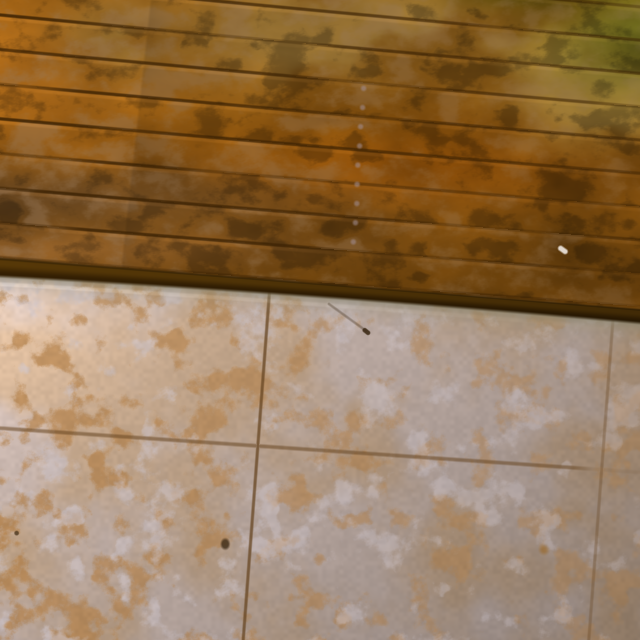
Reproduce this texture procedurally as a Shadertoy shader.

```glsl
// Grooved, stained wooden boards above a floor of pale mottled stone tiles.
// Tilted line masks place the grooves, the dark step and the tile joints;
// layered value noise gives the stains, flecks and broad tints.

float hash(vec2 p) {
    return fract(sin(dot(p, vec2(127.1, 311.7))) * 43758.5453);
}

float noise(vec2 p) {
    vec2 i = floor(p), f = fract(p);
    f = f * f * (3.0 - 2.0 * f);
    return mix(mix(hash(i), hash(i + vec2(1, 0)), f.x),
               mix(hash(i + vec2(0, 1)), hash(i + vec2(1, 1)), f.x), f.y);
}

float fbm(vec2 p) {
    float sum = 0.0, amp = 0.5;
    for (int i = 0; i < 5; i++) {
        sum += amp * noise(p);
        p = mat2(1.6, 1.2, -1.2, 1.6) * p + 7.3;
        amp *= 0.5;
    }
    return sum;
}

float line(float d, float width, float soft) {
    return 1.0 - smoothstep(width, width + soft, abs(d));
}

float blob(vec2 p, vec2 center, vec2 size) {
    vec2 q = (p - center) / size;
    return exp(-dot(q, q));
}

float segment(vec2 p, vec2 a, vec2 b) {
    vec2 ab = b - a;
    return length(p - a - ab * clamp(dot(p - a, ab) / dot(ab, ab), 0.0, 1.0));
}

vec3 boards(vec2 p, float soft) {
    const float spacing = 0.0541;
    float slope = 0.08 + 0.04 * (p.y - 0.6);
    float rows = (p.y + slope * p.x - 0.598) / spacing;
    float row = floor(rows), across = fract(rows);
    float stain = fbm(p * vec2(8.0, 12.0) + 3.0);
    float mottle = fbm(p * vec2(22.0, 30.0) + row * 1.7);

    // Broad tints: orange left, deep amber middle, tan smears, green corner
    vec3 col = mix(vec3(0.41, 0.25, 0.045), vec3(0.53, 0.32, 0.05),
                   smoothstep(0.58, 0.85, p.y + 0.1 * (stain - 0.5)));
    col = mix(col, vec3(0.66, 0.40, 0.10), 0.75 * blob(p, vec2(0.02, 0.88), vec2(0.26, 0.16)));
    col = mix(col, vec3(0.56, 0.30, 0.02), 0.75 * blob(p, vec2(0.66, 0.74), vec2(0.32, 0.06)));
    col = mix(col, vec3(0.42, 0.29, 0.15), 0.75 * blob(p, vec2(0.08, 0.69), vec2(0.45, 0.055)));
    col = mix(col, vec3(0.57, 0.38, 0.18), 0.7 * blob(p, vec2(0.05, 0.61), vec2(0.4, 0.035)));
    float smear = blob(p, vec2(0.55, 0.95), vec2(0.30, 0.09))
                + blob(p, vec2(0.94, 0.85), vec2(0.13, 0.09))
                + 0.6 * blob(p, vec2(0.17, 0.94), vec2(0.07, 0.06));
    smear *= 0.55 + 0.9 * smoothstep(0.3, 0.6, stain);
    col = mix(col, vec3(0.56, 0.43, 0.20), clamp(smear * 0.8, 0.0, 0.9));
    col = mix(col, vec3(0.40, 0.43, 0.12), 0.8 * blob(p, vec2(1.02, 0.95), vec2(0.16, 0.10)));
    col = mix(col, vec3(0.32, 0.29, 0.03), 0.7 * blob(p, vec2(0.82, 1.01), vec2(0.12, 0.025)));

    // Stains, pale lilac mottling and the upright panel join
    col *= 0.72 + 0.57 * stain;
    float pale = smoothstep(0.48, 0.72, mottle);
    col = mix(col, vec3(0.60, 0.48, 0.36), pale * (0.45 - 0.2 * p.x));
    col *= 1.0 - 0.25 * smoothstep(0.46, 0.28, mottle);
    float join = p.x - 0.193 - 0.11 * (p.y - 0.62);
    col *= 1.0 - 0.12 * smoothstep(-0.002, 0.004, join) * exp(-max(join, 0.0) * 14.0);

    // Grooves with a lit lip, weaker toward the right
    float groove = (across - step(0.5, across)) * spacing;
    float wear = 0.45 + 0.55 * smoothstep(0.3, 0.6, noise(vec2(p.x * 5.0, floor(rows + 0.5) * 3.1)));
    wear *= 1.0 - 0.4 * p.x;
    col += vec3(0.07, 0.05, 0.03) * line(groove + 0.005, 0.001, 0.004) * wear;
    return mix(col, vec3(0.23, 0.13, 0.01), 0.85 * wear * line(groove, 0.0008, 0.0018 + soft));
}

vec3 tiles(vec2 p, float soft) {
    float cloud = fbm(p * 7.0 + 11.0);
    float grain = fbm(p * 32.0 + 5.0);
    float light = 0.81 - 0.17 * p.x + 0.20 * (p.y - 0.3);
    light += 0.10 * blob(p, vec2(0.0, 0.48), vec2(0.22, 0.14));
    vec3 col = light * mix(vec3(0.95, 0.81, 0.68), vec3(0.97, 0.88, 0.84), smoothstep(0.3, 0.65, cloud));
    float fade = 1.0 - 0.55 * p.x;
    float rust = smoothstep(0.52, 0.72, grain + 0.25 * (0.5 - cloud));
    col = mix(col, vec3(0.69, 0.48, 0.25), 0.65 * rust * fade);
    float chalk = smoothstep(0.54, 0.7, fbm(p * 26.0 + 41.0) + 0.2 * (cloud - 0.5));
    col = mix(col, vec3(0.80, 0.77, 0.80), 0.6 * chalk * fade);
    col *= 0.97 + 0.06 * noise(p * 150.0);

    // Upright joints repeat; the level joint fades toward the right
    float across = mod(p.x - 0.380 - 0.0755 * p.y + 0.27, 0.54) - 0.27;
    float upright = line(across, 0.0007, 0.0018 + soft) * mix(0.75, 0.35, smoothstep(0.5, 0.9, p.x));
    float level = line(p.y - 0.331 + 0.069 * p.x, 0.0008, 0.0025 + soft);
    level *= 0.55 * (1.0 - 0.8 * smoothstep(0.89, 0.93, p.x));
    return mix(col, vec3(0.40, 0.27, 0.13), max(upright, level));
}

void mainImage(out vec4 fragColor, in vec2 fragCoord) {
    vec2 p = fragCoord / iResolution.xy;
    float soft = 1.0 / iResolution.y;
    float stepTop = 0.597 - 0.080 * p.x;
    float stepFoot = 0.568 - 0.055 * p.x - 0.018 * p.x * p.x;

    // Floor with a cool band under the step
    vec3 floorCol = tiles(p, soft);
    float below = max(stepFoot - p.y, 0.0);
    floorCol = mix(floorCol, vec3(0.54, 0.52, 0.43), 0.75 * exp(-below * 75.0));
    floorCol += 0.08 * line(below - 0.012, 0.001, 0.004) * (1.0 - p.x);

    // Floor specks and one thin hair
    vec3 dark = vec3(0.24, 0.17, 0.09);
    floorCol = mix(floorCol, dark, 0.8 * line(length((p - vec2(0.352, 0.150)) * vec2(1.0, 0.8)), 0.004, 0.005));
    floorCol = mix(floorCol, dark, 0.9 * line(segment(p, vec2(0.570, 0.484), vec2(0.575, 0.480)), 0.002, 0.003));
    floorCol = mix(floorCol, dark, 0.35 * line(segment(p, vec2(0.514, 0.525), vec2(0.572, 0.483)), 0.0003, 0.0016 + soft));
    floorCol = mix(floorCol, dark, 0.7 * line(length(p - vec2(0.026, 0.167)), 0.002, 0.003));
    floorCol = mix(floorCol, vec3(0.60, 0.40, 0.14), 0.6 * line(length(p - vec2(0.850, 0.141)), 0.002, 0.009));

    // Boards with a column of faint glints and one bright chip
    vec3 wood = boards(p, soft);
    for (int i = 0; i < 9; i++) {
        float k = float(i);
        vec2 glint = vec2(0.551 + 0.002 * k + 0.003 * hash(vec2(k, 4.0)), 0.622 + 0.030 * k);
        wood = mix(wood, vec3(0.62, 0.54, 0.55), 0.6 * line(length(p - glint), 0.0015, 0.005));
    }
    wood = mix(wood, vec3(0.88, 0.84, 0.80), line(segment(p, vec2(0.876, 0.612), vec2(0.883, 0.607)), 0.002, 0.004));

    // Dark step between both surfaces
    float depth = clamp((p.y - stepFoot) / (stepTop - stepFoot), 0.0, 1.0);
    vec3 stepCol = mix(vec3(0.20, 0.12, 0.01), vec3(0.34, 0.22, 0.03), smoothstep(0.1, 0.7, depth));
    stepCol *= (1.0 - 0.25 * p.x) * (1.0 - 0.35 * line(depth - 1.0, 0.03, 0.15));
    vec3 col = mix(floorCol, stepCol, smoothstep(-0.002 - soft, 0.002 + soft, p.y - stepFoot));
    col = mix(col, wood, smoothstep(-0.001 - soft, 0.001 + soft, p.y - stepTop));
    fragColor = vec4(clamp(col, 0.0, 1.0), 1.0);
}
```
